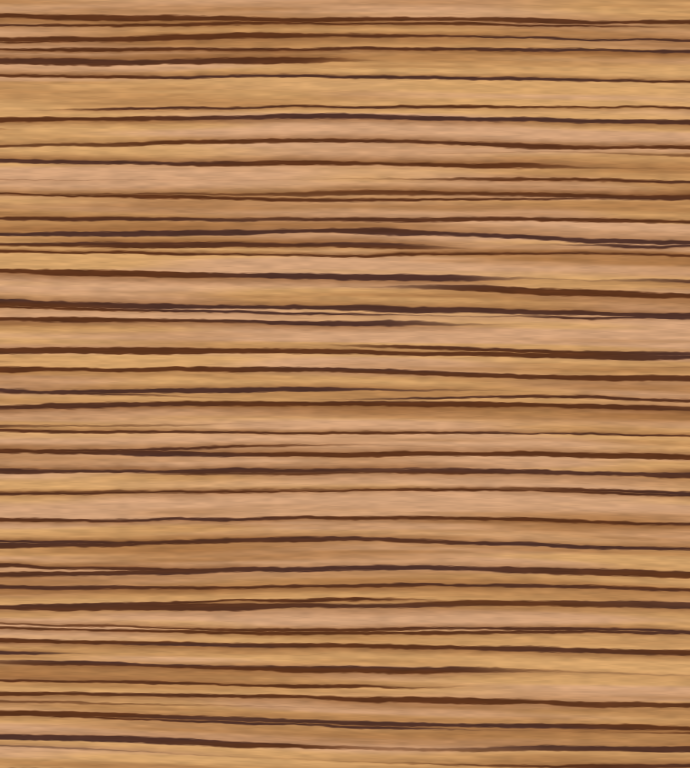
This texture is drawn by a Shadertoy shader. Its source:

```glsl
// Zebrano wood veneer: tan bands crossed by thin dark, wavy horizontal veins.

float hash(vec2 p) {
    vec3 q = fract(vec3(p.xyx) * 0.1031);
    q += dot(q, q.yzx + 33.33);
    return fract((q.x + q.y) * q.z);
}

float noise(vec2 p) {
    vec2 cell = floor(p), f = fract(p);
    f = f * f * (3.0 - 2.0 * f);
    float low = mix(hash(cell), hash(cell + vec2(1, 0)), f.x);
    float high = mix(hash(cell + vec2(0, 1)), hash(cell + vec2(1, 1)), f.x);
    return mix(low, high, f.y);
}

// Sum of two octaves, stretched along the grain.
float fibre(vec2 p, vec2 scale, float seed) {
    vec2 q = p * scale + seed;
    return 0.65 * noise(q) + 0.35 * noise(q * vec2(2.1, 2.3) + 17.0);
}

// One jittered vein per row; returns x = dark core, y = brown shade on one side.
vec2 veins(vec2 p, float rows, float broken, float thickness, float seed) {
    const float softness = 0.0015;
    vec2 result = vec2(0.0);
    float row = floor(p.y * rows);
    for (int i = -1; i <= 1; i++) {
        float id = row + float(i);
        float place = hash(vec2(id, seed));
        float weight = hash(vec2(id, seed + 11.0));
        float shade = hash(vec2(id, seed + 23.0));
        float lane = id * 7.3 + seed;

        // Slow wander plus small kinks.
        float centre = (id + 0.1 + 0.8 * place) / rows;
        centre += 0.010 * (noise(vec2(p.x * 2.6, lane)) - 0.5);
        centre += 0.0028 * (noise(vec2(p.x * 13.0, lane)) - 0.5);

        // Veins fade and taper where their presence drops.
        float presence = noise(vec2(p.x * 2.2 + shade * 40.0, lane + 3.0));
        float life = smoothstep(broken - 0.1, broken + 0.2, presence);
        float swell = mix(0.55, 1.35, noise(vec2(p.x * 10.0, lane + 5.0)));
        float halfWidth = thickness * mix(0.45, 1.3, weight) * swell * life;

        float d = p.y - centre;
        float core = 1.0 - smoothstep(halfWidth - softness, halfWidth + softness, abs(d));
        float side = d * (shade < 0.5 ? -1.0 : 1.0);
        float reach = mix(0.007, 0.018, weight);
        float halo = smoothstep(-0.003, 0.001, side) * (1.0 - smoothstep(0.0, reach, side));
        result = max(result, life * vec2(core, halo * mix(0.3, 1.0, place)));
    }
    return result;
}

// Light wood with wide tan bands and fine fibres.
vec3 woodBase(vec2 p) {
    const vec3 honey = vec3(0.83, 0.635, 0.415);
    const vec3 rose = vec3(0.82, 0.63, 0.475);
    const vec3 tan1 = vec3(0.65, 0.45, 0.27);
    float band = fibre(p, vec2(1.1, 34.0), 4.0);
    float streak = fibre(p, vec2(4.0, 110.0), 31.0);
    vec3 color = mix(honey, rose, smoothstep(0.4, 0.65, fibre(p, vec2(2.0, 45.0), 60.0)));
    return mix(color, tan1, smoothstep(0.38, 0.85, 0.65 * band + 0.35 * streak));
}

void mainImage(out vec4 fragColor, in vec2 fragCoord) {
    const vec3 brown = vec3(0.51, 0.325, 0.185);
    const vec3 umber = vec3(0.35, 0.19, 0.10);
    const vec3 plum = vec3(0.29, 0.18, 0.15);
    vec2 p = fragCoord / iResolution.y;

    // Shared sag of the grain, and ragged fibre edges.
    vec2 q = p;
    q.y += 0.012 * p.x + 0.014 * (noise(p * vec2(1.7, 3.5)) - 0.5);
    float ragged = fibre(p, vec2(65.0, 230.0), 8.0) - 0.5;
    vec2 veinPos = q + vec2(0.0, 0.0022 * ragged);

    // Long veins, then broken ones running at a slight slant.
    vec2 longVeins = veins(veinPos, 35.0, 0.12, 0.0030, 3.0);
    vec2 slanted = veinPos + vec2(0.0, 0.012 * (noise(q * vec2(2.0, 6.0) + 50.0) - 0.5));
    vec2 shortVeins = veins(slanted, 29.0, 0.48, 0.0030, 71.0);
    vec2 vein = max(longVeins, shortVeins);

    vec3 color = woodBase(q);
    color = mix(color, brown, 0.85 * vein.y);
    vec3 dark = mix(umber, plum, smoothstep(0.35, 0.7, fibre(q, vec2(2.0, 40.0), 90.0)));
    color = mix(color, dark, 0.95 * vein.x);

    // Fine pores and fibre contrast.
    float grain = fibre(q, vec2(38.0, 260.0), 12.0) - 0.5;
    color *= 1.0 + 0.16 * grain;
    fragColor = vec4(clamp(color, 0.0, 1.0), 1.0);
}
```
